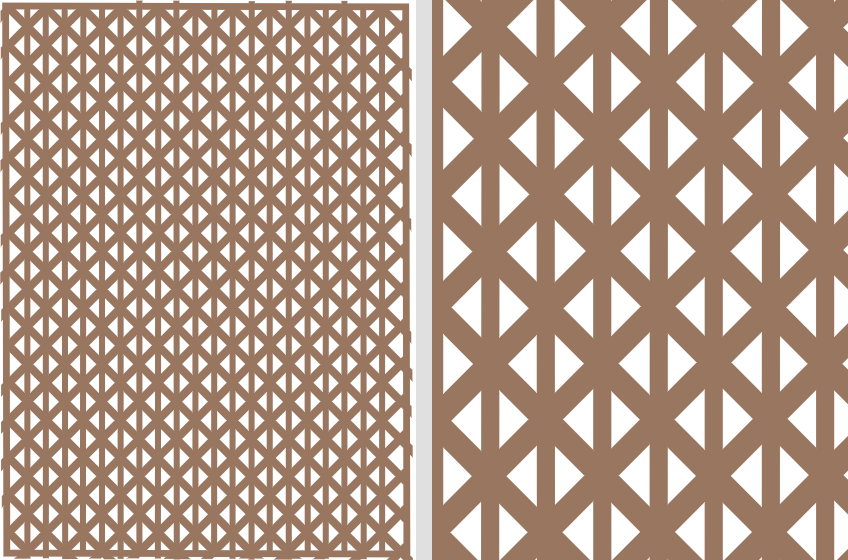
Left: the whole. Right: its middle third, enlarged.
Reproduce this pattern procedurally as a Shadertoy shader.

```glsl
// Framed lattice of brown slats on white: crossing diagonals form diamonds,
// and an upright bar splits each one into two triangles. Every slat is a
// repeated strip distance, with a hashed lean and hashed stubs past the frame.

#define PITCH      vec2(0.03333, 0.03346)  // half a diamond, in canvas heights
#define ORIGIN     vec2(0.3155, 0.6510)    // centre of one diamond
#define FRAME_LO   vec2(0.0111, 0.0115)    // frame centre line, lower left
#define FRAME_HI   vec2(0.7255, 0.9885)    // frame centre line, upper right
#define FRAME_HALF 0.0061
#define BAR_HALF   0.0054
#define SLAT_HALF  0.0073
#define STUB       0.0108                  // stub reach from the frame centre
#define TILT       0.0022
#define SWAY       0.0011                  // uneven placing of the slats
#define WOOD       vec3(0.600, 0.463, 0.373)
#define PAPER      vec3(1.0)

float hash(float n) {
    return fract(sin(n * 12.9898 + 4.137) * 4375.85);
}

// Signed distance to a box given by two corners
float box(vec2 p, vec2 lo, vec2 hi) {
    vec2 d = max(lo - p, p - hi);
    return max(d.x, d.y);
}

// Small sideways shift of one slat, drifting along its length
float sway(float id, float along) {
    return SWAY * ((hash(id) - 0.5) + 2.0 * (hash(id + 31.0) - 0.5) * (along - 0.5));
}

// Reach of a slat end past the frame centre; zero hides it behind the frame
float stub(float id, float chance) {
    return hash(id) < chance ? STUB * (0.8 + 0.2 * hash(id + 7.0)) : 0.0;
}

// Upright bars; the outermost columns are left to the frame
float bars(vec2 p, vec2 g) {
    float id = clamp(round(g.x), -8.0, 11.0);
    float across = abs((g.x - id) * PITCH.x + sway(id, p.y)) - BAR_HALF;
    vec2 lo = FRAME_LO - vec2(0.0, stub(id + 50.0, 0.6));
    vec2 hi = FRAME_HI + vec2(0.0, stub(id + 90.0, 0.2));
    return max(across, box(p, lo, hi));
}

// One family of diagonals; side is 1 for rising slats, -1 for falling ones
float diagonals(vec2 p, vec2 g, float side) {
    float s = g.x - side * g.y;
    float id = floor(s * 0.5);
    float key = id + 150.0 + 60.0 * side;
    float offset = (s - 2.0 * id - 1.0) * PITCH.x * 0.7071;
    float across = abs(offset + sway(key, p.y)) - SLAT_HALF;

    // Only the lower end of a slat may poke out
    float reach = stub(key + 300.0, side > 0.0 ? 0.65 : 0.4);
    vec2 lo = FRAME_LO - vec2(side > 0.0 ? reach : 0.0, reach);
    vec2 hi = FRAME_HI + vec2(side > 0.0 ? 0.0 : reach, 0.0);
    return max(across, box(p, lo, hi));
}

void mainImage(out vec4 fragColor, in vec2 fragCoord) {
    vec2 p = fragCoord / iResolution.y;
    vec2 g = (p - ORIGIN) / PITCH;

    // Slightly skewed frame
    vec2 q = p + TILT * (p.yx - vec2(0.5, 0.37));
    float d = abs(box(q, FRAME_LO, FRAME_HI)) - FRAME_HALF;

    // Lattice slats
    d = min(d, bars(q, g));
    d = min(d, diagonals(q, g, 1.0));
    d = min(d, diagonals(q, g, -1.0));

    // Edge smoothing over one pixel
    float cover = clamp(0.5 - d * iResolution.y, 0.0, 1.0);
    fragColor = vec4(mix(PAPER, WOOD, cover), 1.0);
}
```
